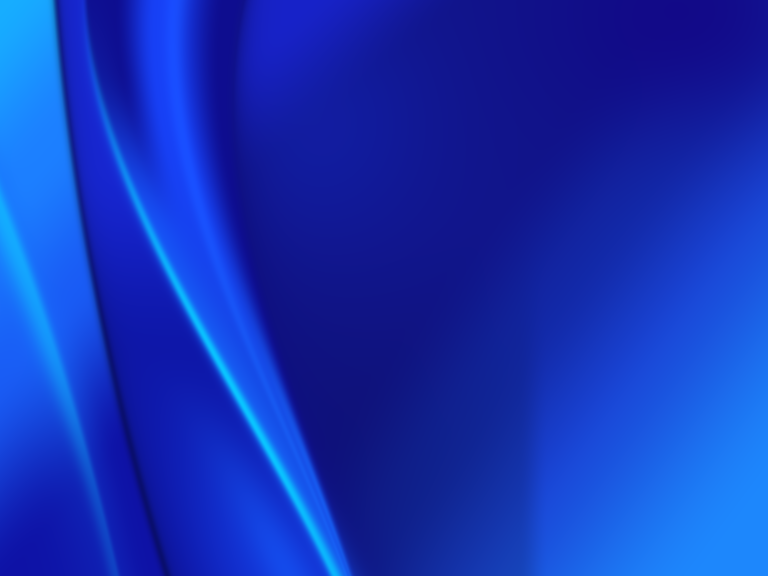
Write a Shadertoy shader that draws this background.

```glsl
// Flowing blue silk: a light left panel, a folded ribbon with a cyan streak,
// and a deep backdrop that brightens to the lower right. Cubic curves in the
// height bound the layers, which are painted from back to front.

float cubic(float t, float a, float b, float c, float d) {
    return a + t * (b + t * (c + t * d));
}

float glow(float d, float width) {
    return exp(-d * d / (width * width));
}

// Glow with a different falloff on the left and on the right
float skewGlow(float d, float leftWidth, float rightWidth) {
    return glow(d, d < 0.0 ? leftWidth : rightWidth);
}

vec3 backdrop(float x, float t, float ribbonEdge) {
    // Diagonal ramp towards the lower right corner
    float u = 0.64 * x + 0.36 * t;
    vec3 col = mix(vec3(0.065, 0.08, 0.54), vec3(0.07, 0.155, 0.65), smoothstep(0.54, 0.66, u));
    col = mix(col, vec3(0.10, 0.27, 0.84), smoothstep(0.64, 0.78, u));
    col = mix(col, vec3(0.115, 0.53, 0.99), smoothstep(0.73, 0.95, u));

    // Violet shade at the upper right
    col = mix(col, vec3(0.07, 0.03, 0.53), 0.9 * glow(length(vec2(x - 0.9, t - 0.03)), 0.2));

    // Blue light beside the top of the ribbon
    col = mix(col, vec3(0.07, 0.12, 0.65), 0.8 * glow(length(vec2(x - 0.41, 0.7 * t - 0.15)), 0.15));
    col = mix(col, vec3(0.095, 0.14, 0.81), 0.9 - 0.9 * smoothstep(0.40, 0.61, x + 0.9 * t));

    // Soft vertical seam, then the shadow cast by the ribbon
    float seam = 1.0 - smoothstep(0.675, 0.715, x);
    col *= 1.0 - 0.16 * seam * smoothstep(0.35, 0.9, t);
    float shadow = exp(-max(x - ribbonEdge, 0.0) / (0.012 + 0.04 * t));
    return mix(col, vec3(0.055, 0.06, 0.50), 0.85 * shadow);
}

vec3 ribbon(float x, float t, float leftEdge, float rightEdge) {
    float r = (x - leftEdge) / (rightEdge - leftEdge);
    float leftFold = mix(smoothstep(0.18, 0.45, r), 1.0, smoothstep(0.12, 0.42, t));
    float rightFold = 1.0 - smoothstep(mix(0.52, 0.75, t), mix(0.88, 1.08, t), r);
    vec3 lit = mix(vec3(0.09, 0.25, 0.96), vec3(0.08, 0.28, 0.88), smoothstep(0.2, 0.8, t));
    vec3 col = mix(vec3(0.055, 0.05, 0.56), lit, leftFold * rightFold);

    // Fine pleats along the cloth
    col += vec3(0.01, 0.06, 0.05) * glow(r - 0.58, 0.07);
    col += vec3(0.01, 0.07, 0.06) * glow(r - 0.78, 0.08) * smoothstep(0.4, 0.8, t);
    return col;
}

vec3 middleFold(float x, float t, float panelEdge, float streak) {
    vec3 col = mix(vec3(0.09, 0.15, 0.82), vec3(0.055, 0.09, 0.66), smoothstep(0.28, 0.62, t));
    float across = (x - panelEdge) / (streak - panelEdge);
    float low = smoothstep(0.6, 1.0, t);
    col = mix(col, vec3(0.07, 0.19, 0.82), low * smoothstep(0.0, 0.55, across));
    col += vec3(0.01, 0.10, 0.10) * low * glow(x - streak + 0.06, 0.035);
    return col * (1.0 - 0.2 * exp(-max(x - panelEdge, 0.0) / 0.012));
}

vec3 leftPanel(float x, float t) {
    // Cyan corner sinking to deep blue at the bottom
    float f = t + 1.5 * x;
    vec3 col = mix(vec3(0.09, 0.68, 1.0), vec3(0.11, 0.50, 1.0), smoothstep(0.0, 0.35, f));
    col = mix(col, vec3(0.10, 0.36, 0.96), smoothstep(0.35, 0.66, f));
    col = mix(col, vec3(0.055, 0.07, 0.65), smoothstep(0.64, 1.02, f));

    // Curved cyan fold with a wide halo on its left
    float s = t - 0.356;
    float d = x - s * (0.30 - 0.10 * s);
    float fade = 1.0 - smoothstep(0.3, 1.0, t);
    float width = mix(0.011, 0.026, fade);
    col = mix(col, vec3(0.09, 0.42, 0.98), (0.15 + 0.4 * fade) * skewGlow(d, 0.065, 0.025));
    col = mix(col, vec3(0.07, 0.73, 1.0), (0.22 + 0.6 * fade) * skewGlow(d, width, 0.4 * width));
    return col;
}

void mainImage(out vec4 fragColor, in vec2 fragCoord) {
    vec2 uv = fragCoord / iResolution.xy;
    float x = uv.x;
    float t = 1.0 - uv.y; // distance down from the top

    // Curves that bound the layers
    float panelEdge = cubic(t, 0.072, 0.06, 0.085, 0.0);
    float streak = cubic(t, 0.111, 0.027, 0.564, -0.266);
    float ribbonEdge = cubic(t, 0.318, -0.171, 0.549, -0.234);

    // Layers from back to front
    vec3 col = backdrop(x, t, ribbonEdge);
    float ribbonMask = 1.0 - smoothstep(-0.012, 0.006, x - ribbonEdge);
    col = mix(col, ribbon(x, t, streak, ribbonEdge), ribbonMask);
    float foldMask = 1.0 - smoothstep(-0.004, 0.004, x - streak);
    col = mix(col, middleFold(x, t, panelEdge, streak), foldMask);
    float panelMask = 1.0 - smoothstep(-0.005, 0.004, x - panelEdge);
    col = mix(col, leftPanel(x, t), panelMask);
    col *= 1.0 - 0.25 * glow(x - panelEdge, 0.006);

    // Bright streak: broad halo, then a narrow cyan core
    float d = x - streak;
    float power = smoothstep(-0.1, 0.68, t) * (1.0 - 0.15 * smoothstep(0.75, 1.0, t));
    col = mix(col, vec3(0.09, 0.40, 0.98), 0.75 * power * skewGlow(d, 0.011, 0.03));
    col = mix(col, vec3(0.04, 0.77, 1.0), power * skewGlow(d, 0.006, 0.004 + 0.006 * t));

    fragColor = vec4(clamp(col, 0.0, 1.0), 1.0);
}
```
